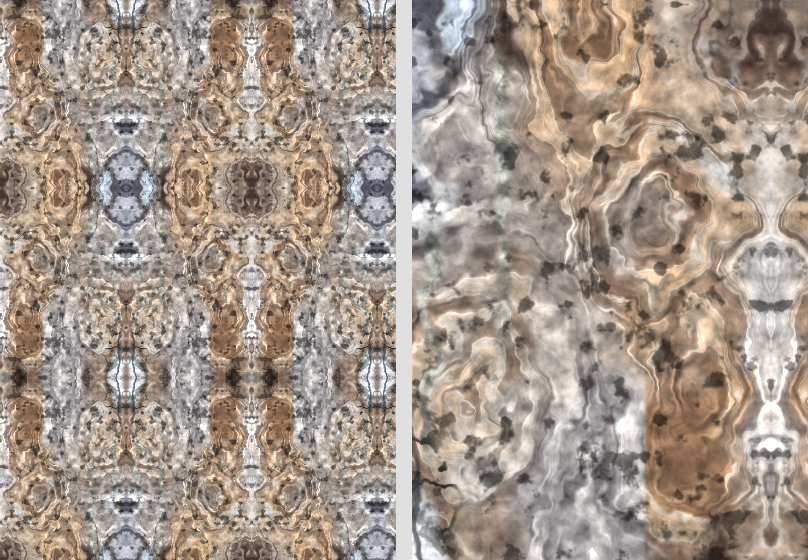
Left: the whole. Right: its middle third, enlarged.
This pattern is drawn by a Shadertoy shader. Its source:

```glsl
float hash(vec2 p) {
    return fract(sin(dot(p, vec2(127.1, 311.7))) * 43758.5453);
}

float noise(vec2 p) {
    vec2 i = floor(p), f = fract(p);
    f = f * f * (3.0 - 2.0 * f);
    return mix(mix(hash(i), hash(i + vec2(1, 0)), f.x),
               mix(hash(i + vec2(0, 1)), hash(i + vec2(1, 1)), f.x), f.y);
}

float fbm(vec2 p) {
    float sum = 0.0, amp = 0.53;
    for (int i = 0; i < 4; i++) {
        sum += amp * noise(p);
        p = mat2(1.6, 1.2, -1.2, 1.6) * p + 7.3;
        amp *= 0.5;
    }
    return sum;
}

// Soft elliptical stain
float stain(vec2 p, vec2 center, vec2 radius) {
    return 1.0 - smoothstep(0.6, 1.2, length((p - center) / radius));
}

// Growth rings around several knots: xy = center, zw = stretch
float rings(vec2 p) {
    const vec4 knots[5] = vec4[5](
        vec4(0.34, 1.00, 2.4, 0.85), vec4(0.15, 0.30, 1.5, 0.9),
        vec4(0.53, 0.30, 1.6, 0.9), vec4(0.46, 0.60, 1.5, 1.2),
        vec4(0.64, 0.95, 1.5, 1.0));
    float d = 9.0;
    for (int i = 0; i < 5; i++)
        d = min(d, length((p - knots[i].xy) * knots[i].zw));
    d += 0.16 * fbm(p * vec2(9.0, 6.0));
    return fbm(vec2(d * 27.0, dot(p, vec2(6.0, 4.0))));
}

void mainImage(out vec4 fragColor, in vec2 fragCoord) {
    // Mirror-folded tile: x in 0..0.662, y in 0..1
    vec2 c = (fragCoord / iResolution.y - vec2(0.2253, 0.3255)) / 0.3385;
    vec2 q = abs(mod(c + vec2(0.662, 1.0), vec2(1.324, 2.0)) - vec2(0.662, 1.0));
    vec2 wobble = vec2(fbm(q * 13.0), fbm(q * 13.0 + 31.0)) - 0.5;
    vec2 p = q + 0.09 * wobble;

    // Banded wood with lit relief
    float band = rings(p);
    float relief = band - rings(p + vec2(-0.006, 0.009));
    float grain = fbm(q * 48.0) - 0.5;
    float blotch = fbm(q * 6.0 + 4.0);
    float tone = smoothstep(0.28, 0.72, band);
    vec3 col = mix(vec3(0.50, 0.41, 0.35), vec3(0.72, 0.64, 0.56), tone);
    float gold = max(stain(p, vec2(0.34, 0.95), vec2(0.15, 0.36)),
                     stain(p, vec2(0.52, 0.35), vec2(0.14, 0.34)));
    col *= mix(vec3(1), vec3(1.08, 1.01, 0.91), gold);

    // Weathered grey, with a straight edge beside the warm wood
    vec3 ash = mix(vec3(0.54, 0.53, 0.54), vec3(0.80, 0.79, 0.79),
                   smoothstep(0.25, 0.7, 0.6 * band + 0.4 * fbm(q * 24.0)));
    float lichen = stain(p, vec2(0.35, 0.08), vec2(0.17, 0.38))
                 * (1.0 - smoothstep(0.437, 0.447, q.x));
    float bleached = 0.75 * stain(p, vec2(0.04, 0.78), vec2(0.24, 0.33));
    bleached = max(bleached, 0.65 * smoothstep(0.46, 0.66, blotch));
    col = mix(col, ash, max(0.92 * lichen, bleached * (1.0 - 0.6 * gold)));

    // Pale veins along the rings
    float vein = 1.0 - smoothstep(0.0, 0.06, abs(band - 0.57));
    col = mix(col, vec3(0.84, 0.82, 0.79), 0.6 * vein);

    // Upright lichen cracks and the pale seam
    float crack = (1.0 - smoothstep(0.004, 0.022, abs(p.x - 0.065)))
                * smoothstep(0.15, 0.25, q.y) * (1.0 - smoothstep(0.58, 0.68, q.y));
    crack = max(crack, (1.0 - smoothstep(0.003, 0.022, abs(q.x + 0.03 * wobble.x - 0.19)))
                * smoothstep(0.3, 0.5, q.y));
    vec3 moss = mix(vec3(0.36, 0.37, 0.34), vec3(0.77, 0.79, 0.76),
                    smoothstep(0.3, 0.65, fbm(q * 40.0 + 9.0)));
    col = mix(col, moss, 0.75 * crack);
    float seam = smoothstep(0.61, 0.65, p.x) * smoothstep(0.1, 0.25, q.y)
               * (1.0 - smoothstep(0.7, 0.85, q.y));
    col = mix(col, ash * 1.06, 0.75 * seam);

    // Slate spine with a pale pendant and blue lobes
    vec3 slate = mix(vec3(0.30, 0.32, 0.38), vec3(0.68, 0.70, 0.75), tone);
    col = mix(col, slate, 0.85 * stain(p, vec2(0.0, 0.98), vec2(0.075, 0.32)));
    float pendant = length((p - vec2(0.0, 0.66)) / vec2(0.085, 0.06));
    col = mix(col, slate, 0.6 * (1.0 - smoothstep(0.6, 0.9, pendant)));
    col = mix(col, vec3(0.80, 0.81, 0.82), 0.8 * (1.0 - smoothstep(0.08, 0.25, abs(pendant - 1.0))));
    float lobe = length((p - vec2(0.11, 0.98)) / vec2(0.04, 0.08));
    col = mix(col, vec3(0.32, 0.32, 0.36), 0.7 * (1.0 - smoothstep(0.1, 0.4, abs(lobe - 1.1))));
    col = mix(col, vec3(0.70, 0.76, 0.83), 0.85 * (1.0 - smoothstep(0.5, 0.95, lobe)));

    // Dark hollows
    float crescent = stain(p, vec2(0.215, 0.96), vec2(0.03, 0.11))
                   * (1.0 - stain(p, vec2(0.24, 0.98), vec2(0.03, 0.09)));
    float hollow = max(crescent, stain(p, vec2(0.19, 0.0), vec2(0.035, 0.02)));
    hollow = max(hollow, stain(p, vec2(0.56, 0.0), vec2(0.03, 0.13)) * (1.0 - 0.6 * tone));
    hollow = max(hollow, stain(p, vec2(0.59, 0.98), vec2(0.09, 0.11)) * (1.0 - 0.65 * tone));
    col = mix(col, vec3(0.27, 0.20, 0.18), 0.85 * hollow);

    // Frosty flecks
    float fleck = stain(p, vec2(0.57, 0.80), vec2(0.08, 0.13))
                * smoothstep(0.48, 0.60, fbm(q * 18.0 + 3.0));
    fleck = max(fleck, stain(p, vec2(0.662, 0.0), vec2(0.035, 0.045)));
    col = mix(col, vec3(0.82, 0.85, 0.89), 0.85 * fleck);

    // White core wrapped in dark twigs
    float twig = 1.0 - smoothstep(0.02, 0.10, abs(fbm(q * 23.0 + 17.0) - 0.5));
    float thicket = stain(p, vec2(0.055, 0.13), vec2(0.075, 0.16));
    col = mix(col, vec3(0.13, 0.14, 0.13), 0.9 * thicket * twig);
    float core = stain(p, vec2(0.035, 0.03), vec2(0.05, 0.14));
    col = mix(col, vec3(0.88, 0.90, 0.93), 0.95 * core * (1.0 - 0.4 * twig));
    float split = 1.0 - smoothstep(0.003, 0.012, abs(p.x - 0.028));
    col = mix(col, vec3(0.22, 0.23, 0.25), 0.75 * split * stain(q, vec2(0.03, 0.0), vec2(0.06, 0.25)));

    // Relief light, crevices and grain
    float crevice = smoothstep(0.60, 0.74, fbm(q * 30.0 + 50.0));
    col *= 1.0 + 0.9 * clamp(relief, -0.3, 0.3) + 0.75 * grain;
    col *= 1.0 - 0.5 * crevice * (1.0 - core);
    fragColor = vec4(clamp(col * 1.04, 0.0, 1.0), 1.0);
}
```
